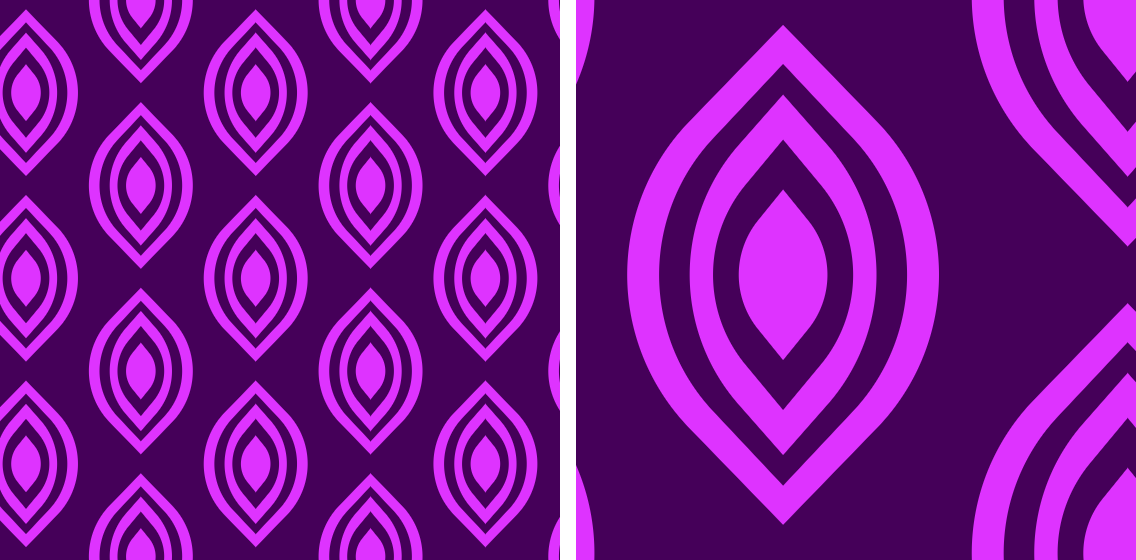
Left: the whole. Right: its middle third, enlarged.
This pattern is drawn by a three.js fragment shader. Its source:

```glsl
varying vec2 vUv;

const vec3 PLUM = vec3(0.27, 0.0, 0.35);
const vec3 MAGENTA = vec3(0.87, 0.2, 1.0);

// Position relative to the nearest centre, odd columns shifted half a row
vec2 staggeredCell(vec2 p, vec2 spacing) {
  float column = floor(p.x / spacing.x + 0.5);
  float row = p.y / spacing.y + 0.5 * mod(column, 2.0);
  return vec2(p.x - column * spacing.x, (fract(row + 0.5) - 0.5) * spacing.y);
}

// Signed distance to a pointed oval: round sides that run into straight tips.
// halfSize is half the width and height, tipSlope the run over rise of a tip.
float pointedOval(vec2 p, vec2 halfSize, float tipSlope) {
  p = abs(p);
  vec2 normal = normalize(vec2(1.0, tipSlope));
  float radius = (halfSize.y * normal.y - halfSize.x * normal.x) / (1.0 - normal.x);
  vec2 fromCentre = p - vec2(halfSize.x - radius, 0.0);
  bool onTip = normal.x * fromCentre.y > normal.y * fromCentre.x;
  return onTip ? dot(p, normal) - halfSize.y * normal.y : length(fromCentre) - radius;
}

float coverage(float distance, float pixel) {
  return clamp(0.5 - distance / pixel, 0.0, 1.0);
}

float ovalFill(vec2 p, vec2 halfSize, float tipSlope, float pixel) {
  return coverage(pointedOval(p, halfSize, tipSlope), pixel);
}

void main() {
  float pixel = max(fwidth(vUv.x), 1e-5);
  vec2 p = staggeredCell(vUv - vec2(0.4566, 0.5031), vec2(0.2051, 0.3314));

  // Two nested rings around a solid core
  float outerRing = ovalFill(p, vec2(0.0928, 0.1488), 0.97, pixel)
                  - ovalFill(p, vec2(0.0738, 0.1255), 0.94, pixel);
  float innerRing = ovalFill(p, vec2(0.0556, 0.1073), 0.88, pixel)
                  - ovalFill(p, vec2(0.0417, 0.0805), 0.83, pixel);
  float core = ovalFill(p, vec2(0.0264, 0.0508), 0.81, pixel);

  gl_FragColor = vec4(mix(PLUM, MAGENTA, outerRing + innerRing + core), 1.0);
}
```
